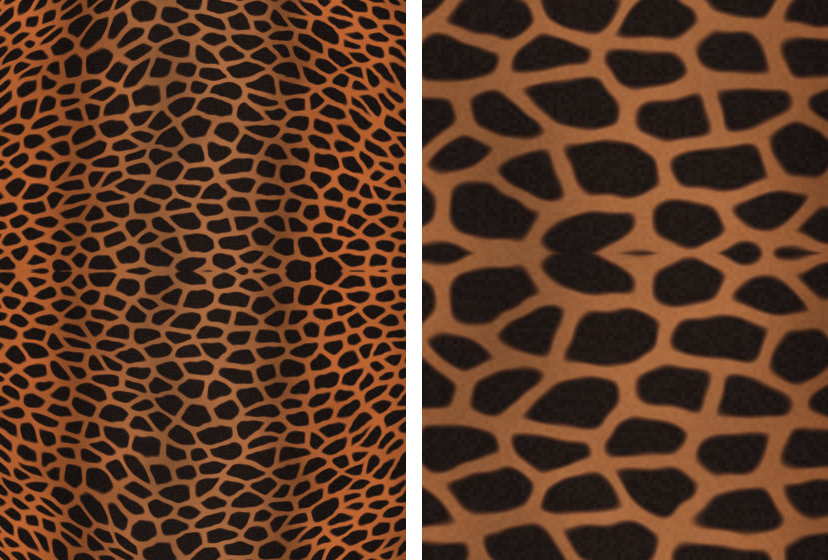
Left: the whole. Right: its middle third, enlarged.
A Shadertoy shader for this pattern:

```glsl
#define CELL_SIZE   vec2(0.052, 0.0335)
#define JITTER      0.78
#define WEB_HALF    0.0043
#define WEB_SOFT    0.0030
#define ROUNDING    0.0024
#define MIRROR_Y    0.516
#define EDGE_SHRINK 0.34
#define TAN_WEB     vec3(0.64, 0.40, 0.24)
#define ORANGE_WEB  vec3(0.71, 0.375, 0.185)
#define EDGE_BROWN  vec3(0.25, 0.15, 0.11)
#define DARK_PATCH  vec3(0.118, 0.088, 0.078)

vec2 hash2(vec2 p) {
    vec2 q = vec2(dot(p, vec2(127.1, 311.7)), dot(p, vec2(269.5, 183.3)));
    return fract(sin(q) * 43758.547);
}

// Soft wandering value in about -1..1
float waves(vec2 p) {
    return 0.5 * sin(p.x + 1.7 * sin(p.y * 0.8))
         + 0.3 * sin(p.y * 1.9 + 1.3 * sin(p.x * 1.4))
         + 0.2 * sin(3.1 * p.x - 2.3 * p.y);
}

// Jittered seed of a staggered grid
vec2 seedPoint(vec2 id) {
    float stagger = 0.5 * mod(id.y, 2.0);
    return id + vec2(0.5 + stagger, 0.5) + JITTER * (hash2(id) - 0.5);
}

// Rounded distance to the nearest cell border, in canvas units
float borderDistance(vec2 q, vec2 scale) {
    vec2 base = floor(q), nearId = base, nearSeed = q;
    float best = 1e3;
    for (int j = -2; j <= 2; j++)
    for (int i = -2; i <= 2; i++) {
        vec2 id = base + vec2(i, j);
        vec2 s = seedPoint(id);
        float d = dot(s - q, s - q);
        if (d < best) { best = d; nearId = id; nearSeed = s; }
    }
    float sum = 0.0;
    for (int j = -2; j <= 2; j++)
    for (int i = -2; i <= 2; i++) {
        if (i == 0 && j == 0) continue;
        vec2 s = seedPoint(nearId + vec2(i, j));
        vec2 n = normalize(s - nearSeed);
        float d = dot(0.5 * (s + nearSeed) - q, n) / length(n * scale);
        sum += exp(-d / ROUNDING);
    }
    return -ROUNDING * log(sum);
}

float band(float x, float center, float width) {
    float t = (x - center) / width;
    return exp(-t * t);
}

void mainImage(out vec4 fragColor, in vec2 fragCoord) {
    vec2 uv = fragCoord / iResolution.xy;
    vec2 p = (fragCoord - vec2(0.5 * iResolution.x, 0.0)) / iResolution.y;

    // Mirror top and bottom, with a slight wobble of the outlines
    vec2 m = vec2(p.x, abs(p.y - MIRROR_Y));
    vec2 w = m + 0.0016 * vec2(waves(m * 95.0), waves(m.yx * 110.0 + 4.0));
    w += 0.007 * vec2(waves(m * 17.0 + 2.0), m.y * 8.0 * waves(m.yx * 13.0));

    // Cells shrink and tilt toward both sides
    float side = uv.x * 2.0 - 1.0;
    float shrink = 1.0 + EDGE_SHRINK * side * side;
    vec2 q = vec2(w.x * (1.0 + 0.14 * side * side), w.y * shrink) / CELL_SIZE;
    vec2 scale = vec2(1.0 + 0.42 * side * side, shrink) / CELL_SIZE;

    // Web mask
    float d = borderDistance(q + vec2(40.0, 0.0), scale);
    float halfWidth = WEB_HALF / sqrt(shrink) * (1.0 + 0.2 * waves(m * 42.0));
    float soft = max(WEB_SOFT, 0.75 / iResolution.y);
    float web = 1.0 - smoothstep(halfWidth - soft, halfWidth + soft, d);

    // Vertical folds of shade and warm sides
    float drift = 0.025 * waves(m * vec2(6.0, 14.0));
    float x = uv.x + drift;
    float fold = 0.24 * band(x, 0.18, 0.07) + 0.22 * band(x, 0.70, 0.06)
               + 0.14 * band(x, 0.41, 0.06) + 0.15 * band(x, 1.02, 0.05);
    float light = 1.0 - fold + 0.08 * waves(m * 23.0 + 7.0);
    float warmth = smoothstep(0.15, 0.75, abs(side + 0.04));
    vec3 webColor = mix(TAN_WEB, ORANGE_WEB, warmth) * light;

    // Fine fibre grain
    float grain = hash2(floor(p * 420.0)).x - 0.5;
    vec3 patchColor = DARK_PATCH * mix(1.08, 0.85, warmth) * (0.5 + 0.5 * light);
    patchColor += 0.035 * grain;
    webColor += 0.03 * grain;

    // Brown rim between patch and web
    vec3 color = mix(patchColor, EDGE_BROWN * light, smoothstep(0.0, 0.35, web));
    color = mix(color, webColor, smoothstep(0.2, 0.95, web));
    fragColor = vec4(color, 1.0);
}
```
